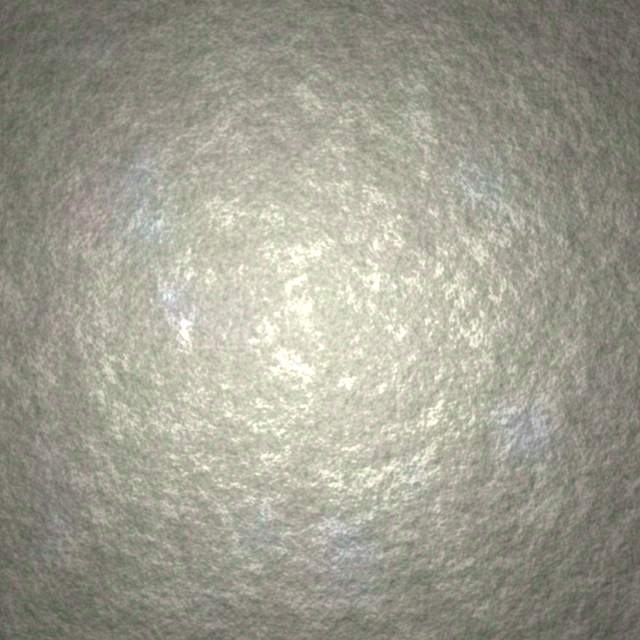
Write a WebGL 2 fragment shader that draws this texture.

```glsl
#version 300 es
precision highp float;

uniform vec2 u_resolution;
out vec4 fragColor;

// Lamp
const vec2 LAMP_POS = vec2(0.485, 0.485);
const float LAMP_WIDTH = 0.32;
const float AMBIENT = 0.345;
const float LAMP_GAIN = 0.535;

// Surface
const int RELIEF_OCTAVES = 5;
const float RELIEF_SCALE = 20.0;
const float RELIEF_DEPTH = 0.056;
const float SAMPLE_STEP = 0.0012;
const float GRAIN_SCALE = 110.0;
const float GRAIN_DEPTH = 0.12;
const float MOTTLE_DEPTH = 0.07;
const float GLINT_GAIN = 0.24;

// Colours, as offsets from or multiples of the grey tone
const vec3 STONE = vec3(1.008, 1.002, 0.912);
const vec3 MOSS = vec3(-0.022, 0.012, -0.022);
const vec3 ROSE = vec3(0.016, -0.012, 0.014);
const vec3 FROST = vec3(-0.015, 0.005, 0.070);
const vec3 PIT = vec3(0.74, 0.84, 0.76);

// Stains: centre x, centre y, radius
const int STAIN_COUNT = 7;
const vec3 FROST_STAINS[STAIN_COUNT] = vec3[](
    vec3(0.215, 0.71, 0.040), vec3(0.235, 0.63, 0.045),
    vec3(0.275, 0.53, 0.035), vec3(0.755, 0.72, 0.040),
    vec3(0.820, 0.32, 0.050), vec3(0.550, 0.15, 0.055),
    vec3(0.410, 0.17, 0.035));
const vec3 ROSE_STAIN = vec3(0.130, 0.66, 0.050);

vec2 hashGradient(ivec2 cell) {
    uvec2 q = uvec2(cell) * uvec2(1597334673u, 3812015801u);
    uint h = (q.x ^ q.y) * 1597334673u;
    h = (h ^ (h >> 15)) * 2246822519u;
    h ^= h >> 13;
    float angle = float(h & 65535u) * 6.28318 / 65536.0;
    return vec2(cos(angle), sin(angle));
}

float gradientNoise(vec2 p) {
    ivec2 i = ivec2(floor(p));
    vec2 f = fract(p);
    vec2 u = f * f * f * (f * (f * 6.0 - 15.0) + 10.0);
    float a = dot(hashGradient(i), f);
    float b = dot(hashGradient(i + ivec2(1, 0)), f - vec2(1, 0));
    float c = dot(hashGradient(i + ivec2(0, 1)), f - vec2(0, 1));
    float d = dot(hashGradient(i + ivec2(1, 1)), f - vec2(1, 1));
    return mix(mix(a, b, u.x), mix(c, d, u.x), u.y);
}

// Each octave adds a similar slope, so coarse and fine bumps both show
float reliefHeight(vec2 p) {
    const mat2 TURN = mat2(0.8, 0.6, -0.6, 0.8);
    float height = 0.0;
    float scale = RELIEF_SCALE;
    vec2 q = p;
    for (int i = 0; i < RELIEF_OCTAVES; i++) {
        float weight = i == 0 ? 0.6 : 1.0;
        height += weight * gradientNoise(q * scale + float(i) * 17.3) / scale;
        q = TURN * q;
        scale *= 1.75;
    }
    return height;
}

float stainMask(vec2 p, vec3 stain) {
    vec2 d = (p - stain.xy) / stain.z;
    return exp(-dot(d, d));
}

void main() {
    vec2 p = gl_FragCoord.xy / u_resolution;
    vec2 toLamp = LAMP_POS - p;
    float dist = length(toLamp);

    // Slopes that face the lamp are lit, the others shaded
    float h = reliefHeight(p);
    vec2 slope = vec2(reliefHeight(p + vec2(SAMPLE_STEP, 0.0)) - h,
                      reliefHeight(p + vec2(0.0, SAMPLE_STEP)) - h) / SAMPLE_STEP;
    vec2 lampDir = toLamp / (dist + 0.20) + vec2(-0.10, 0.10);
    float facing = -dot(slope, lampDir);

    // Broad mottling and fine grain
    vec2 warp = 0.012 * vec2(gradientNoise(p * 30.0), gradientNoise(p * 30.0 + 60.0));
    vec2 q = p + warp;
    float mottle = gradientNoise(q * 10.0 + 4.0) + 0.9 * gradientNoise(q * 22.0 + 31.0)
                 + 0.7 * gradientNoise(q * 47.0 + 83.0);
    float grain = gradientNoise(p * GRAIN_SCALE + 7.0)
                + 0.8 * gradientNoise(p * GRAIN_SCALE * 1.7 + 51.0);

    float glow = exp(-dist * dist / (2.0 * LAMP_WIDTH * LAMP_WIDTH));
    float tone = AMBIENT + LAMP_GAIN * glow;
    tone *= 1.0 + RELIEF_DEPTH * facing + GRAIN_DEPTH * grain + MOTTLE_DEPTH * mottle;
    float glint = smoothstep(0.0, 1.6, 0.45 * facing + 1.2 * mottle + 0.6 * grain);
    tone += GLINT_GAIN * glint * glow * glow;

    // Mineral tints
    float hue = gradientNoise(p * 55.0 + 70.0) + gradientNoise(p * 125.0 + 13.0)
              + 0.5 * gradientNoise(p * 7.0 + 22.0) + 0.12 * facing;
    vec3 color = tone * STONE;
    color += mix(MOSS, ROSE, smoothstep(-0.8, 0.7, hue));

    float frost = 0.35 * smoothstep(0.2, 0.6, gradientNoise(q * 7.0 + 90.0));
    for (int i = 0; i < STAIN_COUNT; i++) frost += 0.8 * stainMask(q, FROST_STAINS[i]);
    color += FROST * min(frost, 1.0) * (0.8 + mottle);
    color += ROSE * 1.8 * stainMask(q, ROSE_STAIN);

    // Scattered dark pits
    float hollow = gradientNoise(q * vec2(26.0, 34.0) + 45.0) + 0.4 * gradientNoise(p * 75.0);
    float pit = smoothstep(0.46, 0.80, hollow) * (1.0 - 0.8 * glow);
    color *= mix(vec3(1.0), PIT, pit);

    fragColor = vec4(clamp(color, 0.0, 1.0), 1.0);
}
```
